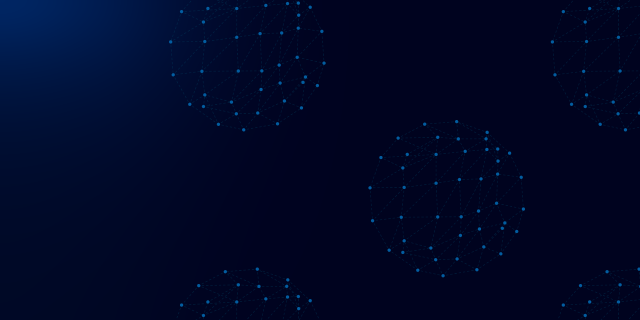
Write a Shadertoy shader that draws this background.

```glsl
const float TAU = 6.2831853;

vec2 hash22(vec2 p) {
    vec3 h = fract(p.xyx * vec3(0.1031, 0.1030, 0.0973));
    h += dot(h, h.yzx + 33.33);
    return fract((h.xx + h.yz) * h.zy);
}

// Node on the rim of the unit globe
vec2 rimNode(float k) {
    k = mod(k, 16.0);
    float a = k * TAU / 16.0 - 0.14;
    a += 0.13 * max(0.0, -sin(a)) + 0.08 * (hash22(vec2(k, 7.0)).x - 0.5);
    return vec2(cos(a), sin(a));
}

// Node inside the globe, in 5 bent columns of 6 rows
vec2 innerNode(vec2 cell) {
    float x = -0.54 + 0.41 * cell.x - 0.025 * cell.x * cell.x;
    float halfHeight = 0.82 * sqrt(1.0 - x * x);
    float y = halfHeight * sin((cell.y - 2.5) * 0.5) + 0.054 * cell.x - 0.085;
    return vec2(x, y) + 0.13 * (hash22(cell + 3.0) - 0.5);
}

float dotMask(vec2 q, vec2 center, float px) {
    return clamp(0.5 + (0.021 - length(q - center)) / px, 0.0, 1.0);
}

// Thin dashed segment
float thread(vec2 q, vec2 a, vec2 b, float px) {
    vec2 d = b - a;
    float t = clamp(dot(q - a, d) / dot(d, d), 0.0, 1.0);
    float wave = abs(fract(t * length(d) / 0.055) * 2.0 - 1.0);
    float line = clamp(0.5 + (0.004 - length(q - a - d * t)) / px, 0.0, 1.0);
    return line * smoothstep(0.2, 0.7, wave);
}

// x: threads, y: dots
vec2 globe(vec2 q, float px) {
    vec2 mask = vec2(0.0);
    if (length(q) > 1.1) return mask;

    for (float k = 0.0; k < 16.0; k++) {
        vec2 a = rimNode(k);
        vec2 b = rimNode(k + 1.0);
        vec2 inner = innerNode(round(vec2(2.0, 2.5) + vec2(2.2, 2.4) * a));
        float links = max(thread(q, a, b, px),
                          max(thread(q, a, inner, px), thread(q, b, inner, px)));
        mask = max(mask, vec2(links, dotMask(q, a, px)));
    }

    for (float i = 0.0; i < 5.0; i++) {
        for (float j = 0.0; j < 6.0; j++) {
            vec2 cell = vec2(i, j);
            vec2 a = innerNode(cell);
            float links = 0.0;
            if (i < 4.0) links = thread(q, a, innerNode(cell + vec2(1, 0)), px);
            if (j < 5.0) links = max(links, thread(q, a, innerNode(cell + vec2(0, 1)), px));
            if (i < 4.0 && j < 5.0)
                links = max(links, thread(q, a, innerNode(cell + 1.0), px));
            mask = max(mask, vec2(links, dotMask(q, a, px)));
        }
    }
    return mask;
}

void mainImage(out vec4 fragColor, in vec2 fragCoord) {
    vec2 p = fragCoord / iResolution.y;

    // Night blue with a glow from the upper left corner
    vec3 color = vec3(0.0, 0.01, 0.122);
    float r = length((p - vec2(0.0, 1.0)) / vec2(0.45, 0.22));
    float glow = exp(-0.93 * (sqrt(r * r + 0.25) - 0.1)) * smoothstep(1.2, 0.3, p.x);
    color += vec3(0.0, 0.17, 0.355) * glow;
    color += vec3(0.0, 0.02, 0.02) * smoothstep(0.9, 0.0, p.x);

    // Repeated globes, plus one between them
    float radius = 0.242;
    vec2 period = vec2(1.193, 0.917);
    vec2 q = p - vec2(0.773, 0.836);
    vec2 index = round(q / period);
    q -= period * vec2(max(index.x, 0.0), index.y);
    vec2 middle = p - vec2(1.396, 0.380);
    if (length(middle) < length(q)) q = middle;

    vec2 mask = globe(q / radius, 1.0 / (iResolution.y * radius));
    color = mix(color, vec3(0.0, 0.33, 0.45), 0.3 * mask.x);
    color = mix(color, vec3(0.01, 0.38, 0.65), 0.95 * mask.y);

    fragColor = vec4(color, 1.0);
}
```
